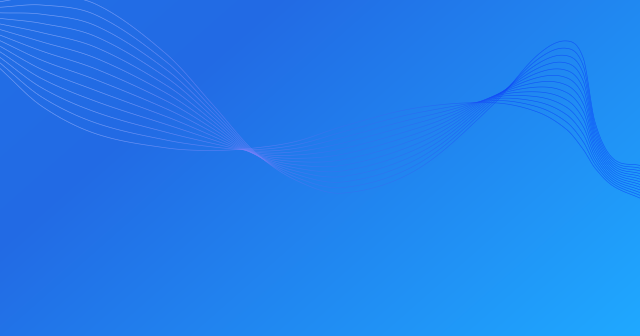
Reproduce this background procedurally as a WebGL 2 fragment shader.

```glsl
#version 300 es
precision highp float;
// Diagonal blue gradient crossed by a twisting ribbon of fine lines.
// Two spline edges bound the ribbon; every line blends between them,
// so the ribbon pinches and turns over wherever the edges cross.

uniform vec2 u_resolution;
out vec4 fragColor;

const vec2 CANVAS = vec2(768.0, 402.0); // design units, y measured from the top
const int KNOTS = 16;
const int LINES = 13;

// Ribbon knots: x, then the heights of the first and second edge
const vec3 ribbon[KNOTS] = vec3[KNOTS](
  vec3(0, 2, 82), vec3(50, -5, 127), vec3(115, 5, 160), vec3(200, 65, 177),
  vec3(256, 126, 180), vec3(306, 182, 177), vec3(356, 216, 169), vec3(412, 231, 151),
  vec3(500, 203, 129), vec3(592, 125, 123), vec3(645, 66, 134), vec3(680, 49, 155),
  vec3(700, 70, 179), vec3(714, 146, 201), vec3(735, 189, 222), vec3(768, 198, 237));

vec2 knotSlope(int i) {
  vec3 span = ribbon[min(i + 1, KNOTS - 1)] - ribbon[max(i - 1, 0)];
  return span.yz / span.x;
}

// Heights of both edges at x, by cubic Hermite interpolation
vec2 ribbonEdges(float x) {
  int i = 0;
  while (i < KNOTS - 2 && x > ribbon[i + 1].x) i++;
  vec3 a = ribbon[i], b = ribbon[i + 1];
  float h = b.x - a.x;
  float t = (x - a.x) / h;
  float s = t * t * (3.0 - 2.0 * t);
  return mix(a.yz, b.yz, s)
       + h * t * (1.0 - t) * ((1.0 - t) * knotSlope(i) - t * knotSlope(i + 1));
}

float bump(float x, float center, float width) {
  float d = (x - center) / width;
  return exp(-d * d);
}

// Bend of the inner lines, which softens the two crossings
float innerBow(float x) {
  return 5.0 * bump(x, 303.0, 40.0) - 9.0 * bump(x, 592.0, 40.0);
}

vec3 background(vec2 p) {
  float s = (dot(p, vec2(0.66, 0.75)) - 220.0) / 588.0;
  float t = max(s, -0.2 * s);
  return mix(vec3(0.133, 0.415, 0.893), vec3(0.12, 0.66, 1.0), t);
}

// Pale lavender, then violet, then deep blue; alpha dips in the middle
vec4 lineColor(float x) {
  vec4 c = mix(vec4(0.68, 0.74, 1.0, 0.62), vec4(0.48, 0.50, 0.98, 0.58),
               smoothstep(80.0, 300.0, x));
  c = mix(c, vec4(0.24, 0.40, 0.94, 0.48), smoothstep(300.0, 430.0, x));
  return mix(c, vec4(0.04, 0.27, 0.97, 0.75), smoothstep(430.0, 640.0, x));
}

void main() {
  vec2 p = gl_FragCoord.xy / u_resolution * CANVAS;
  p.y = CANVAS.y - p.y;
  float pixel = CANVAS.y / u_resolution.y;

  vec3 color = background(p);
  vec4 ink = lineColor(p.x);
  vec2 edges = ribbonEdges(p.x);
  vec2 slopes = ribbonEdges(p.x + 0.5) - ribbonEdges(p.x - 0.5);
  float bow = innerBow(p.x);
  float lineWidth = 0.75;

  for (int i = 0; i < LINES; i++) {
    float k = float(i) / float(LINES - 1);
    float height = mix(edges.x, edges.y, k) + 4.0 * k * (1.0 - k) * bow;
    float slope = mix(slopes.x, slopes.y, k);
    float d = abs(p.y - height) / sqrt(1.0 + slope * slope);
    float coverage = clamp(0.5 * (lineWidth + pixel) - d, 0.0, min(lineWidth, pixel)) / pixel;
    color = mix(color, ink.rgb, ink.a * coverage);
  }
  fragColor = vec4(color, 1.0);
}
```
